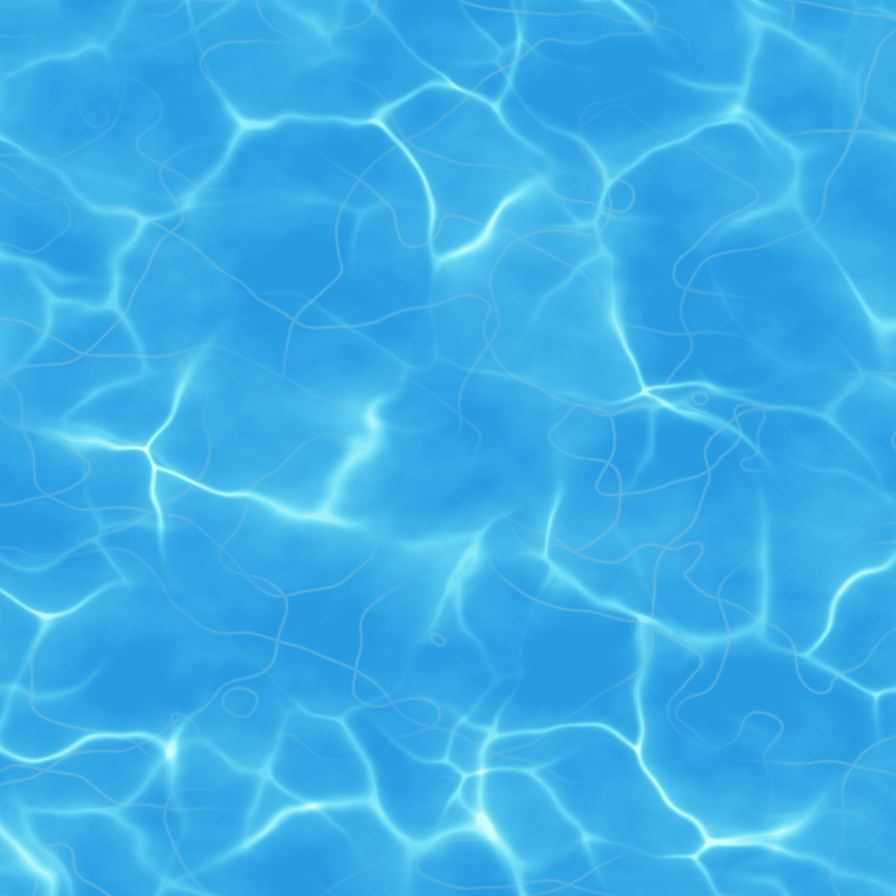
This texture is drawn by a WebGL 1 fragment shader. Its source:

```glsl
precision highp float;
// Sunlit swimming pool water: caustic light web over faint, wavering tile joints.

uniform vec2 u_resolution;

const vec3 DEEP = vec3(0.155, 0.608, 0.884);
const vec3 SHALLOW = vec3(0.300, 0.753, 0.926);
const vec3 GLOW = vec3(0.450, 0.875, 0.962);
const vec3 GLINT = vec3(0.800, 1.000, 0.990);
const vec3 JOINT = vec3(0.500, 0.755, 0.850);

const vec2 WEB_CELLS = vec2(4.8, 6.0);    // caustic cells across the canvas
const vec2 FAINT_CELLS = vec2(6.2, 7.4);
const float WEB_TILT = 0.2;
const float CELL_JITTER = 0.9;
const float WATER_LEVEL = 0.085;          // mean tone of open water
const float WATER_CONTRAST = 0.30;
const float RIPPLE_CONTRAST = 0.07;       // fine mottling
const float JOINT_WIDTH = 0.0018;
const float JOINT_OPACITY = 0.50;
const float JOINT_WOBBLE = 1.3;

vec2 hash2(vec2 p) {
  vec3 h = fract(p.xyx * vec3(0.1031, 0.1030, 0.0973));
  h += dot(h, h.yzx + 33.33);
  return fract((h.xx + h.yz) * h.zy);
}

vec2 gradientAt(vec2 cell) {
  float angle = 6.28319 * hash2(cell + 71.0).x;
  return vec2(cos(angle), sin(angle));
}

// Smooth gradient noise, roughly -0.7 to 0.7.
float noise(vec2 p) {
  vec2 i = floor(p), f = fract(p);
  vec2 u = f * f * f * (f * (f * 6.0 - 15.0) + 10.0);
  vec2 e = vec2(1.0, 0.0);
  float low = mix(dot(gradientAt(i), f), dot(gradientAt(i + e), f - e), u.x);
  float high = mix(dot(gradientAt(i + e.yx), f - e.yx),
                   dot(gradientAt(i + 1.0), f - 1.0), u.x);
  return mix(low, high, u.y);
}

vec2 noise2(vec2 p) {
  return vec2(noise(p), noise(p + vec2(37.2, 91.7)));
}

float fbm(vec2 p) {
  float sum = 0.0, amp = 1.0;
  for (int i = 0; i < 3; i++) {
    sum += amp * noise(p);
    p = p * 2.03 + 17.3;
    amp *= 0.55;
  }
  return sum;
}

vec2 cellPoint(vec2 cell) {
  return cell + 0.5 + CELL_JITTER * (hash2(cell) - 0.5);
}

// Light near Voronoi borders: x = line core, y = soft halo. Borders add up at knots.
vec2 causticWeb(vec2 p, float coreWidth) {
  vec2 home = floor(p), nearest = home;
  float best = 100.0;
  for (int y = -1; y <= 1; y++) {
    for (int x = -1; x <= 1; x++) {
      vec2 cell = home + vec2(float(x), float(y));
      vec2 d = cellPoint(cell) - p;
      if (dot(d, d) < best) { best = dot(d, d); nearest = cell; }
    }
  }
  vec2 a = cellPoint(nearest), light = vec2(0.0);
  float haloWidth = mix(0.03, 0.13, hash2(nearest + 13.0).x);
  for (int y = -2; y <= 2; y++) {
    for (int x = -2; x <= 2; x++) {
      if (x == 0 && y == 0) continue;
      vec2 b = cellPoint(nearest + vec2(float(x), float(y)));
      float d = max(dot(0.5 * (a + b) - p, normalize(b - a)), 0.0);
      float c = d / coreWidth;
      light += vec2(exp(-c * c), exp(-d / haloWidth));
    }
  }
  return min(light, vec2(1.4));
}

// Two families of tile joints, bent by refraction; joints lie at whole numbers.
vec2 tileField(vec2 p) {
  vec2 grid = vec2(dot(p, vec2(0.37, 0.93)) * 8.0, dot(p, vec2(-0.77, 0.64)) * 6.0);
  return grid + JOINT_WOBBLE * noise2(p * vec2(5.0, 8.0) + 5.0)
              + 0.2 * noise2(p * 17.0 + 50.0);
}

float tileJoints(vec2 p) {
  const float STEP = 0.001;
  vec2 f = tileField(p);
  vec2 dx = (tileField(p + vec2(STEP, 0.0)) - f) / STEP;
  vec2 dy = (tileField(p + vec2(0.0, STEP)) - f) / STEP;
  vec2 d = abs(fract(f + 0.5) - 0.5) / max(sqrt(dx * dx + dy * dy), vec2(0.01));
  vec2 line = exp(-d * d / (JOINT_WIDTH * JOINT_WIDTH));
  return max(line.x, line.y) * smoothstep(-0.4, 0.25, noise(p * 5.0 + 60.0));
}

void main() {
  vec2 p = gl_FragCoord.xy / min(u_resolution.x, u_resolution.y);
  vec2 q = p + 0.10 * noise2(p * 3.4) + 0.038 * noise2(p * 9.0 + 20.0);
  q += 0.009 * noise2(p * 24.0 + 9.0);
  q.y += WEB_TILT * p.x;

  // Strength and focus of the light drift along the web.
  float strength = 0.08 + 0.92 * smoothstep(-0.25, 0.32, noise(p * 5.0 + 8.0));
  float focus = smoothstep(-0.3, 0.2, noise(p * 5.5 + 43.0));
  vec2 web = causticWeb(q * WEB_CELLS + 3.0, mix(0.050, 0.020, focus));
  vec2 faint = causticWeb((q + 0.05 * noise2(p * 5.0 + 31.0)) * FAINT_CELLS + 40.0, 0.035);
  float faintStrength = smoothstep(-0.15, 0.4, noise(p * 5.0 + 77.0));

  float tone = WATER_LEVEL + WATER_CONTRAST * fbm(p * vec2(4.5, 6.0) + 11.0);
  tone += RIPPLE_CONTRAST * fbm(p * vec2(26.0, 38.0) + 90.0);
  tone += strength * (web.x * mix(0.25, 0.54, focus) + 0.27 * web.y);
  tone += faintStrength * (0.20 * faint.x + 0.20 * faint.y);

  vec3 color = mix(DEEP, SHALLOW, clamp(tone / 0.4, 0.0, 1.0));
  color = mix(color, GLOW, clamp((tone - 0.4) / 0.3, 0.0, 1.0));
  color = mix(color, GLINT, clamp((tone - 0.7) / 0.4, 0.0, 1.0));
  float jointOpacity = JOINT_OPACITY * (1.0 - smoothstep(0.4, 0.8, tone));
  color = mix(color, JOINT, jointOpacity * tileJoints(p));
  gl_FragColor = vec4(color, 1.0);
}
```
